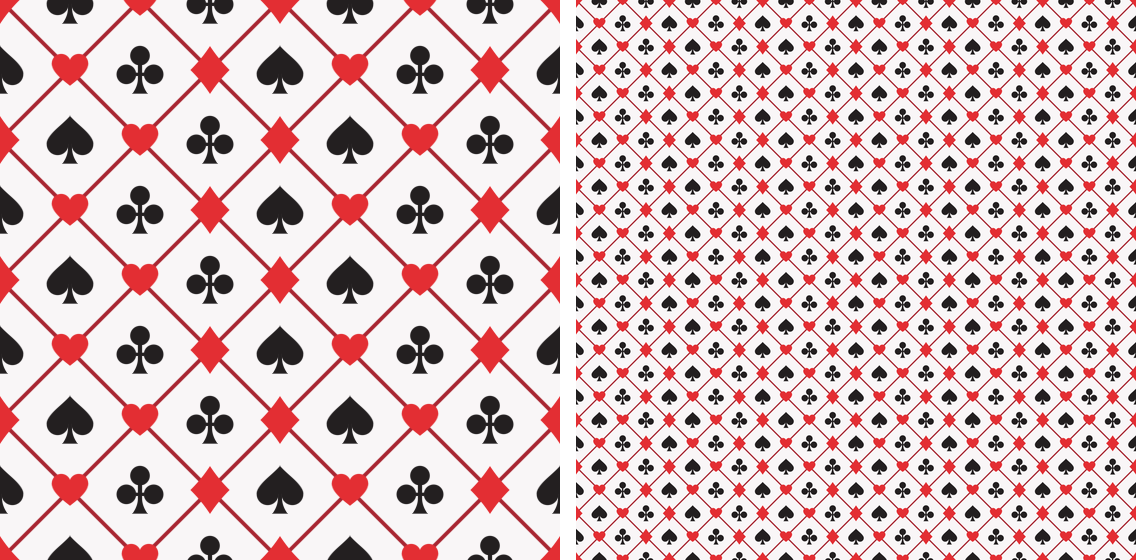
Left, the tile; right, the same tile 3 across and 3 down.
Give the GLSL for this pattern, as a WebGL 2 fragment shader.

```glsl
#version 300 es
precision highp float;
// Playing card suits on an 8 by 8 grid: hearts and diamonds sit on the
// crossings of a diagonal trellis, spades and clubs fill its windows.
// Each suit is a distance function in units of one grid cell.

uniform vec2 u_resolution;
out vec4 fragColor;

// Pointed leaf ending in two round lobes, tip upwards.
float lobedLeaf(vec2 p, float tip, vec2 lobe, float radius, float flare) {
    p.x = abs(p.x);
    float t = clamp((tip - p.y) / (tip - lobe.y), 0.0, 1.0);
    float profile = mix(sin(1.5708 * t), smoothstep(0.0, 1.0, t), flare);
    float side = 0.7 * (p.x - (lobe.x + radius) * profile);
    float leaf = max(side, max(p.y - tip, lobe.y - p.y));
    return min(leaf, length(p - lobe) - radius);
}

// Narrow stalk that flares out to a flat foot.
float stem(vec2 p) {
    float h = clamp((-0.12 - p.y) / 0.22, 0.0, 1.0);
    float side = abs(p.x) - 0.03 - 0.08 * h * h;
    return max(side, abs(p.y + 0.119) - 0.219);
}

float spade(vec2 p) {
    return min(lobedLeaf(p, 0.344, vec2(0.177, -0.06), 0.156, 0.35), stem(p));
}

float heart(vec2 p) {
    return lobedLeaf(vec2(p.x, -p.y), 0.225, vec2(0.125, -0.095), 0.135, 0.0);
}

float club(vec2 p) {
    p.x = abs(p.x);
    float leaves = min(length(p - vec2(0.0, 0.205)), length(p - vec2(0.195, -0.062))) - 0.14;
    float arm = max(p.x - 0.2, abs(p.y + 0.062) - 0.025);
    return min(min(leaves, arm), stem(p));
}

// Rhombus with slightly hollow sides.
float diamond(vec2 p) {
    vec2 q = abs(p) / vec2(0.28, 0.342);
    return 0.217 * (q.x + q.y - 1.0 + 0.25 * q.x * q.y);
}

float coverage(float d, float pixel) {
    return 1.0 - smoothstep(-0.75 * pixel, 0.75 * pixel, d);
}

void main() {
    vec2 grid = 8.0 * gl_FragCoord.xy / u_resolution;
    float pixel = 8.0 / min(u_resolution.x, u_resolution.y);
    vec2 cell = floor(grid + 0.5);
    vec2 p = grid - cell;

    vec3 paper = vec3(0.976, 0.965, 0.968);
    vec3 ink = vec3(0.137, 0.122, 0.126);
    vec3 red = vec3(0.89, 0.18, 0.20);
    vec3 darkRed = vec3(0.66, 0.15, 0.195);

    // Diagonal trellis
    vec2 diagonals = vec2(grid.x + grid.y, grid.x - grid.y);
    vec2 offset = abs(mod(diagonals + 1.0, 2.0) - 1.0) * 0.7071;
    float trellis = min(offset.x, offset.y) - 0.027;
    vec3 color = mix(paper, darkRed, coverage(trellis, pixel));

    // Suits run spade, heart, club, diamond; even rows shift by one cell
    float suit = mod(cell.x - mod(cell.y + 1.0, 2.0), 4.0);
    float shape = suit < 0.5 ? spade(p)
                : suit < 1.5 ? heart(p)
                : suit < 2.5 ? club(p)
                : diamond(p);
    vec3 suitColor = mod(suit, 2.0) < 0.5 ? ink : red;
    color = mix(color, suitColor, coverage(shape, pixel));

    fragColor = vec4(color, 1.0);
}
```
